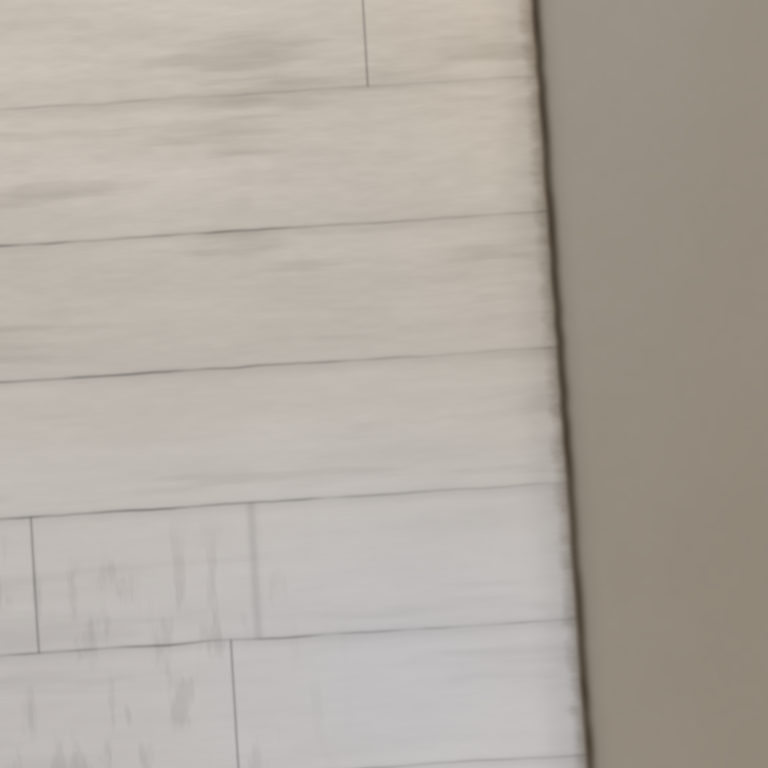
This texture is drawn by a three.js fragment shader. Its source:

```glsl
// Pale wooden planks, seen at a slight tilt, meeting a plain taupe panel.
// Stretched value noise makes the grain; skewed rows carry seams and joints,
// and distance to the slanted panel edge shapes the dark gap and its shadow.
varying vec2 vUv;

float hash(vec2 p) {
  vec3 q = fract(p.xyx * vec3(0.1031, 0.1030, 0.0973));
  q += dot(q, q.yzx + 33.33);
  return fract((q.x + q.y) * q.z);
}

float noise(vec2 p) {
  vec2 i = floor(p), f = fract(p);
  f = f * f * (3.0 - 2.0 * f);
  return mix(mix(hash(i), hash(i + vec2(1, 0)), f.x),
             mix(hash(i + vec2(0, 1)), hash(i + vec2(1, 1)), f.x), f.y);
}

float fbm(vec2 p) {
  float sum = 0.0, amp = 0.5;
  for (int i = 0; i < 4; i++) {
    sum += amp * noise(p);
    p = p * 2.03 + 17.3;
    amp *= 0.5;
  }
  return sum / 0.9375;
}

// Soft line of the given half width around zero distance.
float line(float d, float width) {
  return exp(-d * d / (width * width));
}

// Short cross joint at skewed position x, only inside one plank row.
float joint(vec2 plank, float x, float row, float width) {
  float inside = smoothstep(-0.02, 0.02, plank.y - row)
               * (1.0 - smoothstep(0.98, 1.02, plank.y - row));
  return inside * line(plank.x - x, width);
}

vec3 wood(vec2 uv, float gap) {
  // Plank space: x follows the joints, y counts rows upward.
  float wobble = 0.004 * (fbm(uv * vec2(14.0, 5.0)) - 0.5);
  float across = uv.y - 0.063 * uv.x + wobble;
  vec2 plank = vec2(uv.x + 0.06 * uv.y + wobble * 0.5, (across - 0.147) / 0.1775);
  float upper = smoothstep(0.25, 0.85, uv.y);

  // Cool light below, warm light above and toward the panel.
  vec3 color = mix(vec3(0.762, 0.744, 0.732), vec3(0.742, 0.716, 0.680),
                   smoothstep(0.1, 0.65, uv.y));
  color = mix(color, vec3(0.775, 0.741, 0.695), smoothstep(0.62, 1.0, uv.y));
  color += vec3(0.000, 0.008, 0.025) * line(length(uv - vec2(0.52, 0.12)), 0.22);
  color += 0.022 * line(length((uv - vec2(0.06, 0.78)) * vec2(0.5, 1.8)), 0.10);
  color -= 0.022 * line(length(uv - vec2(0.0, 0.03)), 0.28);
  color += vec3(0.004, -0.004, -0.014) * smoothstep(0.3, 0.0, gap) * upper;

  // Cloudy tone, long grain, darker veins and fine fibres.
  vec2 bend = vec2(uv.x, across + 0.012 * fbm(uv * vec2(4.0, 6.0)));
  float cloud = fbm(uv * vec2(5.0, 9.0) + 4.0) - 0.5;
  float grain = fbm(bend * vec2(4.0, 42.0)) - 0.5;
  float vein = smoothstep(0.58, 0.8, fbm(bend * vec2(3.0, 28.0) + 31.0));
  float fibre = fbm(bend * vec2(38.0, 150.0)) - 0.5;
  color += 0.032 * cloud + mix(0.025, 0.060, upper) * grain;
  color -= mix(0.025, 0.055, upper) * vein;
  color += mix(0.012, 0.034, upper) * fibre;

  // Rough marks across the grain on the lower planks.
  float marks = smoothstep(0.56, 0.82, fbm(plank * vec2(48.0, 2.2)));
  color -= 0.045 * marks * smoothstep(0.36, 0.22, uv.y) * smoothstep(0.5, 0.25, uv.x);

  // Row seams weaken toward the panel; joints lie at single places.
  float seam = (fract(plank.y + 0.5) - 0.5) * 0.1775;
  float broken = 0.45 + 0.9 * noise(vec2(uv.x * 28.0, floor(plank.y + 0.5) * 7.0));
  float strength = mix(0.17, 0.07, smoothstep(0.15, 0.65, uv.x))
                 * mix(1.0, 0.45, smoothstep(0.74, 0.86, across));
  color *= 1.0 - strength * broken * line(seam, 0.0023);
  color *= 1.0 - 0.035 * line(seam + 0.003, 0.008);
  float joints = joint(plank, 0.060, 0.0, 0.0022)
               + joint(plank, 0.310, -1.0, 0.0022)
               + joint(plank, 0.532, 4.0, 0.0022)
               + 0.45 * joint(plank, 0.347, 0.0, 0.006);
  color *= 1.0 - 0.17 * joints;

  // Rounded border, darkening into the gap with a fuzzy outline.
  float fuzzy = gap + 0.012 * (fbm(uv * vec2(50.0, 80.0)) - 0.5);
  color *= 1.0 - 0.09 * smoothstep(0.075, 0.0, fuzzy);
  color *= 1.0 - vec3(0.20, 0.22, 0.25) * smoothstep(0.026, 0.0, fuzzy);
  return color;
}

vec3 panel(vec2 uv) {
  vec3 color = mix(vec3(0.574, 0.540, 0.490), vec3(0.600, 0.567, 0.522),
                   smoothstep(0.2, 1.0, uv.y));
  color -= vec3(0.010, 0.012, 0.016) * smoothstep(0.8, 1.0, uv.x);
  return color + 0.014 * (fbm(uv * 7.0) - 0.5) + 0.008 * (fbm(uv * 70.0) - 0.5);
}

void main() {
  // Positive on the wood, negative on the panel.
  float gap = 0.768 - 0.0716 * vUv.y - vUv.x;
  gap += 0.0015 * (noise(vec2(3.0, vUv.y * 45.0)) - 0.5);

  vec3 color = mix(panel(vUv), wood(vUv, gap), smoothstep(-0.002, 0.002, gap));

  // Dark gap with a soft fade onto the panel.
  float fade = gap < 0.0 ? 0.0075 : 0.0048;
  float depth = 0.85 + 0.2 * (noise(vec2(8.0, vUv.y * 30.0)) - 0.5);
  color = mix(color, vec3(0.285, 0.245, 0.200), depth * line(gap, fade));
  color *= 1.0 - 0.07 * smoothstep(-0.035, 0.0, gap) * step(gap, 0.0);

  gl_FragColor = vec4(color, 1.0);
}
```
